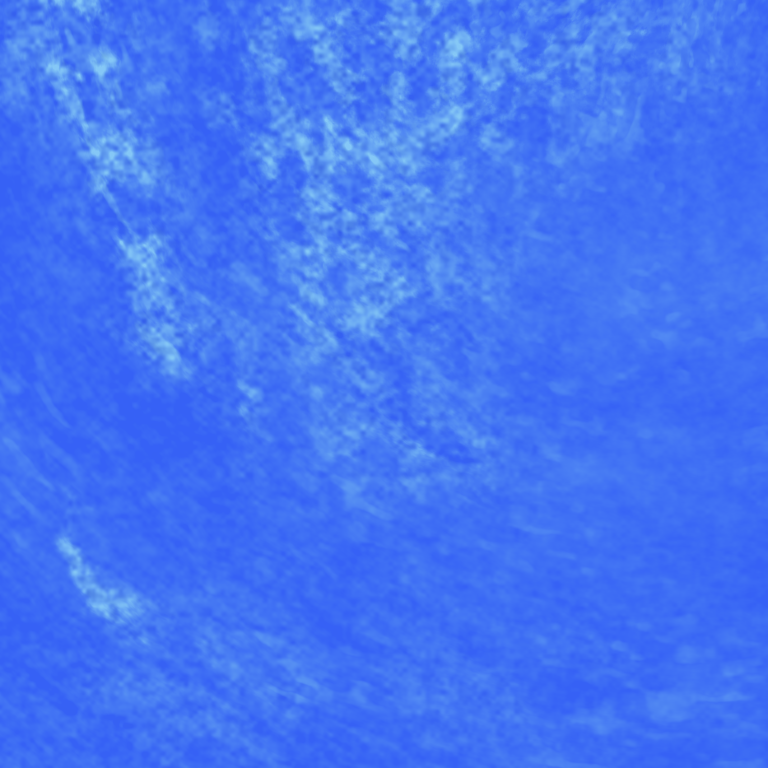
Give the GLSL for this texture, as a three.js fragment shader.

```glsl
// Rippled blue water-like surface with pale, grainy glints swept along broad arcs.
varying vec2 vUv;

float hash(vec2 p) {
  return fract(sin(dot(p, vec2(127.1, 311.7))) * 43758.5453);
}

float noise(vec2 p) {
  vec2 cell = floor(p);
  vec2 f = fract(p);
  f = f * f * (3.0 - 2.0 * f);
  float low = mix(hash(cell), hash(cell + vec2(1.0, 0.0)), f.x);
  float high = mix(hash(cell + vec2(0.0, 1.0)), hash(cell + 1.0), f.x);
  return mix(low, high, f.y);
}

float fbm(vec2 p) {
  float sum = 0.0;
  float amplitude = 0.5;
  for (int i = 0; i < 5; i++) {
    sum += amplitude * noise(p);
    p = mat2(1.6, 1.2, -1.2, 1.6) * p + 7.3;
    amplitude *= 0.55;
  }
  return sum / 1.055;
}

// Soft elliptical spot
float spot(vec2 p, vec2 center, vec2 size) {
  vec2 d = (p - center) / size;
  return exp(-dot(d, d));
}

// Soft band, one at its middle
float band(float offset, float width) {
  return exp(-offset * offset / (width * width));
}

// Deep blue to pale cyan
vec3 waterColor(float light) {
  return vec3(0.21 + 0.26 * light + 0.05 * light * light,
              0.38 + 0.40 * light,
              0.963 - 0.05 * light * (1.0 - light));
}

void main() {
  // Ragged position, and arc coordinates: radius across the flow, angle along it
  vec2 warp = vec2(fbm(vUv * 14.0), fbm(vUv * 14.0 + 31.0)) - 0.5;
  vec2 p = vUv + 0.10 * warp;
  vec2 arm = vUv + 0.02 * warp - vec2(0.95, 1.25);
  vec2 flow = vec2(length(arm), 0.9 * atan(arm.x, -arm.y));

  // Broad lit regions
  float glow = 0.95 * spot(p, vec2(0.43, 0.84), vec2(0.22, 0.23));
  glow += 0.60 * spot(p, vec2(0.47, 0.58), vec2(0.13, 0.13));
  glow += 0.65 * spot(p, vec2(0.57, 0.42), vec2(0.11, 0.06));
  glow += 0.60 * spot(p, vec2(0.72, 0.95), vec2(0.24, 0.12));
  glow += 0.60 * spot(p, vec2(0.06, 0.97), vec2(0.14, 0.13));
  glow += 0.85 * spot(p, vec2(0.32, 0.49), vec2(0.04, 0.07));
  glow += 0.30 * spot(p, vec2(0.25, 0.09), vec2(0.22, 0.13));
  glow += 0.26 * spot(p, vec2(0.65, 0.10), vec2(0.24, 0.10));

  // Dark channel beside a bright streak, both leaning down to the right
  float lean = 0.28 * (1.0 - p.y);
  glow *= 1.0 - 0.75 * band(p.x - 0.22 - lean, 0.04);
  float streakReach = smoothstep(0.44, 0.54, p.y);
  glow += 0.90 * band(p.x - 0.09 - lean, 0.045) * streakReach;

  // Short bright hook at the lower left
  float hook = band(p.y - 0.20 - 9.0 * pow(max(0.21 - p.x, 0.0), 2.0), 0.03);
  glow += 1.1 * hook * smoothstep(0.06, 0.09, p.x) * smoothstep(0.23, 0.18, p.x);

  // Patches, flecks and fine grain
  float patches = smoothstep(0.36, 0.62, fbm(flow * vec2(34.0, 18.0)));
  float flecks = smoothstep(0.55, 0.90, noise(flow * vec2(80.0, 42.0) + 5.0));
  flecks *= smoothstep(0.42, 0.62, fbm(flow * vec2(12.0, 8.0) + 17.0));
  float grain = 0.55 * noise(vUv * vec2(95.0, 110.0)) + 0.45 * noise(vUv * 165.0 + 9.0) - 0.5;
  float strands = noise(flow * vec2(140.0, 60.0) + 3.0) - 0.5;

  // Smooth undulation of the deep water, with a faint haze at the right
  float swell = fbm(flow * vec2(11.0, 6.0) + 41.0) - 0.5;
  float ripple = fbm(flow * vec2(55.0, 26.0)) - 0.5;
  float haze = spot(p, vec2(0.86, 0.67), vec2(0.24, 0.14));
  haze += 0.8 * spot(p, vec2(0.78, 0.40), vec2(0.14, 0.08));

  float light = 0.08 + 0.26 * swell + 0.20 * ripple + 0.13 * haze;
  light += glow * (0.10 + 0.42 * patches);
  light += 0.26 * flecks * (0.6 + 0.5 * glow);

  // Grain is strong in lit water and calmest at the right
  float grainShare = min(glow, 1.0) * (0.4 + 0.6 * patches);
  float calm = smoothstep(0.35, 0.85, vUv.x);
  light += grain * (mix(0.20, 0.12, calm) + 0.85 * grainShare);
  light += strands * (mix(0.13, 0.06, calm) + 0.16 * grainShare);
  light = clamp(light, 0.0, 1.0);

  // Dark grains lose a little blue
  vec3 color = waterColor(light);
  color.b -= 0.14 * max(-grain, 0.0) * grainShare;
  gl_FragColor = vec4(color, 1.0);
}
```
